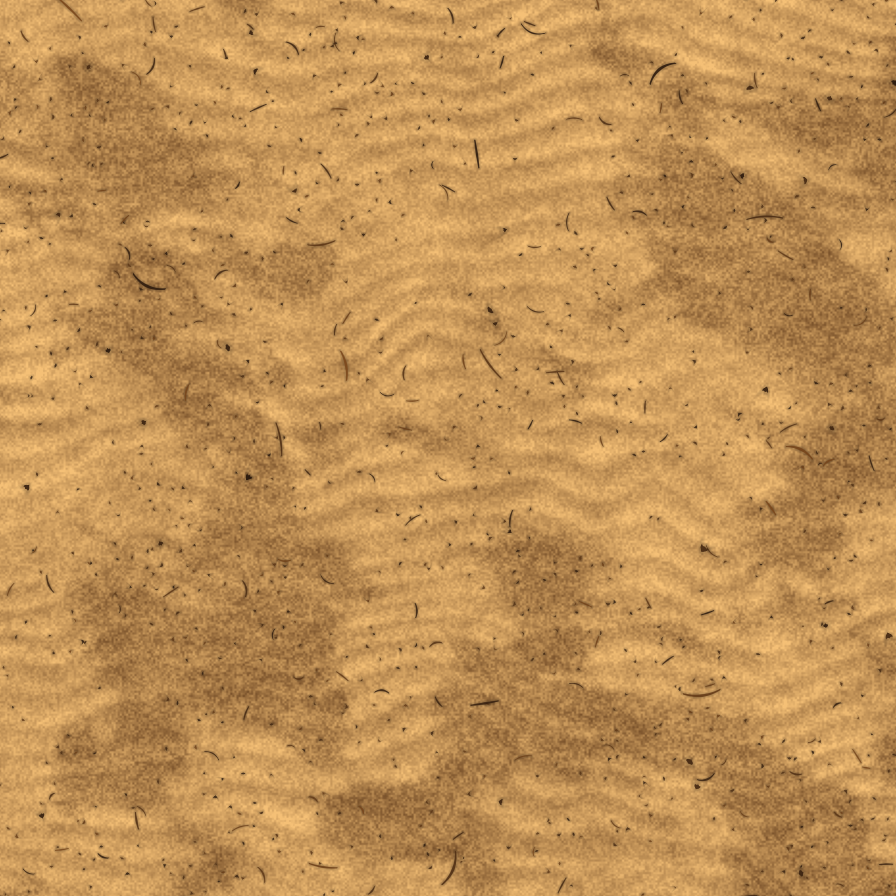
Reproduce this texture procedurally as a WebGL 2 fragment shader.

```glsl
#version 300 es
precision highp float;
// Sunlit rippled sand with shaded hollows, scattered twigs, seeds and specks.

#define SHADE_COLOR vec3(0.61, 0.44, 0.25)
#define LIT_COLOR vec3(0.89, 0.69, 0.42)
#define DEBRIS_DARK vec3(0.15, 0.09, 0.05)
#define DEBRIS_WARM vec3(0.50, 0.29, 0.11)
#define BASE_TONE 0.74
#define HOLLOW_DEPTH 0.52
#define RIPPLE_COUNT 29.0
#define RIPPLE_CONTRAST 0.42
#define GRAIN_COUNT 430.0
#define GRAIN_CONTRAST 0.62

uniform vec2 u_resolution;
out vec4 fragColor;

vec3 hash3(vec2 p) {
  vec3 q = fract(p.xyx * vec3(0.1031, 0.1030, 0.0973));
  q += dot(q, q.yxz + 33.33);
  return fract((q.xxy + q.yzz) * q.zyx);
}

float noise(vec2 p) {
  vec2 cell = floor(p), f = fract(p);
  f = f * f * (3.0 - 2.0 * f);
  float low = mix(hash3(cell).x, hash3(cell + vec2(1, 0)).x, f.x);
  float high = mix(hash3(cell + vec2(0, 1)).x, hash3(cell + vec2(1, 1)).x, f.x);
  return mix(low, high, f.y);
}

// Layered noise, centred on 0.5
float fbm(vec2 p) {
  float sum = 0.0, weight = 0.533;
  for (int i = 0; i < 4; i++) {
    sum += weight * noise(p);
    p = mat2(1.94, 0.42, -0.42, 1.94) * p + 17.3;
    weight *= 0.5;
  }
  return sum;
}

// Wind ripples: a quick rise to a bright crest, then a slow fade
float ripples(vec2 p) {
  float bend = noise(p * vec2(6.0, 5.0) + 40.0) + 0.4 * noise(p * vec2(15.0, 11.0) + 70.0);
  float s = fract(RIPPLE_COUNT * (p.y + 0.09 * bend));
  float crest = smoothstep(0.0, 0.35, s) * (1.0 - smoothstep(0.35, 1.0, s));
  float strength = 0.25 + 1.1 * noise(p * vec2(9.0, 13.0) + 91.0);
  return (crest - 0.5) * strength;
}

// Shaded hollows, wider than tall and leaning slightly
float hollows(vec2 p) {
  vec2 q = p + 0.035 * vec2(noise(p * 11.0 + 5.0), noise(p * 11.0 + 25.0));
  q.y += 0.25 * q.x;
  return smoothstep(0.49, 0.64, fbm(q * vec2(6.5, 9.0) + 8.0));
}

// Bent, tapered strokes in jittered cells: x = cover, y = soft shadow, z = tint
vec3 scatter(vec2 p, float cells, float chance, float halfLength, float radius, float seed) {
  float edge = 0.7 / u_resolution.y;
  vec3 result = vec3(0.0);
  vec2 home = floor(p * cells);
  for (int j = -1; j <= 1; j++) {
    for (int i = -1; i <= 1; i++) {
      vec2 id = home + vec2(i, j);
      vec3 place = hash3(id + seed);
      vec3 form = hash3(id + seed + 57.0);
      float cluster = 0.3 + 1.4 * smoothstep(0.25, 0.75, noise(id * 14.0 / cells + seed));
      if (place.z > chance * cluster) continue;
      vec2 q = p - (id + place.xy) / cells;
      float angle = 6.2832 * form.x;
      q = mat2(cos(angle), -sin(angle), sin(angle), cos(angle)) * q;
      float reach = halfLength * mix(0.35, 1.0, form.y);
      q.y += (form.z - 0.5) * 0.7 * (q.x * q.x / reach - 0.3 * reach);
      float along = min(abs(q.x) / reach, 1.0);
      float width = radius * mix(0.5, 1.0, form.z) * (1.0 - 0.45 * along);
      float d = length(vec2(max(abs(q.x) - reach, 0.0), q.y)) - width;
      float cover = 1.0 - smoothstep(-edge, edge, d);
      if (cover > result.x) result.z = fract(form.y * 7.0 + form.x);
      result.x = max(result.x, cover);
      result.y = max(result.y, 1.0 - smoothstep(0.0, 1.5 * radius + 0.001, d));
    }
  }
  return result;
}

vec3 layDebris(vec3 ground, vec3 piece, float warmth, float opacity) {
  ground *= 1.0 - 0.16 * piece.y;
  vec3 tint = mix(DEBRIS_DARK, DEBRIS_WARM, piece.z * warmth);
  return mix(ground, tint, piece.x * opacity);
}

void main() {
  vec2 p = gl_FragCoord.xy / u_resolution;

  // Relief and broad light
  float hollow = hollows(p);
  float tone = BASE_TONE - HOLLOW_DEPTH * hollow;
  tone += RIPPLE_CONTRAST * ripples(p) * (1.0 - 0.45 * hollow);
  tone += 0.6 * (fbm(p * vec2(24.0, 42.0) + 12.0) - 0.5);
  tone += 0.22 * (noise(p * vec2(13.0, 3.5) + 33.0) - 0.5);

  // Fine grains
  float grain = noise(p * GRAIN_COUNT) - 0.5;
  grain += 0.5 * (noise(p * GRAIN_COUNT * 0.47 + 61.0) - 0.5);
  tone += GRAIN_CONTRAST * grain * (0.85 + 0.35 * hollow);
  vec3 color = mix(SHADE_COLOR, LIT_COLOR, clamp(tone, -0.45, 1.25));

  // Debris, from small specks to long straws
  color = layDebris(color, scatter(p, 60.0, 0.24, 0.0016, 0.0015, 11.0), 0.8, 0.8);
  color = layDebris(color, scatter(p, 24.0, 0.30, 0.0100, 0.0012, 131.0), 0.9, 0.85);
  color = layDebris(color, scatter(p, 14.0, 0.20, 0.0030, 0.0036, 251.0), 0.4, 0.92);
  color = layDebris(color, scatter(p, 8.0, 0.22, 0.0220, 0.0017, 371.0), 1.0, 0.9);

  fragColor = vec4(color, 1.0);
}
```
